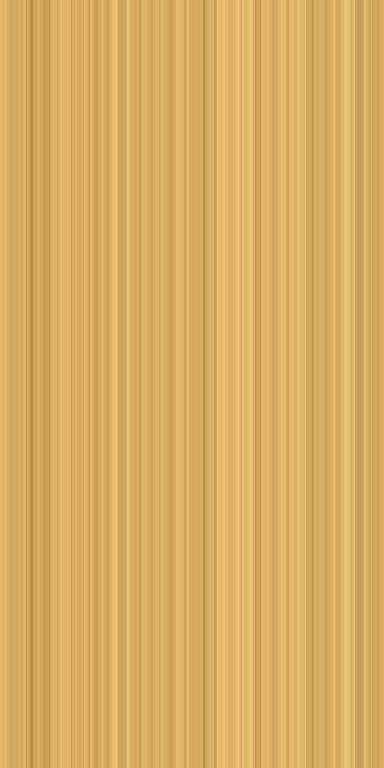
Reproduce this pattern procedurally as a WebGL 2 fragment shader.

```glsl
#version 300 es
precision highp float;

uniform vec2 u_resolution;
out vec4 fragColor;

const vec3 DARK_GRAIN = vec3(0.69, 0.53, 0.26);
const vec3 MID_GRAIN = vec3(0.84, 0.67, 0.38);
const vec3 LIGHT_GRAIN = vec3(0.93, 0.77, 0.46);
const float MID_TONE = 0.62;

float hash(float cell, float seed) {
    vec3 p = fract(vec3(cell, seed, cell + seed) * vec3(0.1031, 0.1030, 0.0973));
    p += dot(p, p.yzx + 33.33);
    return fract((p.x + p.y) * p.z);
}

// Random level per stripe, centred on zero; softness 0.5 gives smooth noise
float stripes(float x, float count, float softness, float seed) {
    float cell = floor(x * count);
    float blend = smoothstep(0.5 - softness, 0.5 + softness, fract(x * count));
    return mix(hash(cell, seed), hash(cell + 1.0, seed), blend) - 0.5;
}

// Sparse narrow lines with random place, width and strength
float thinLines(float x, float count, float density, float pixel, float seed) {
    float cell = floor(x * count);
    float centre = mix(0.35, 0.65, hash(cell, seed));
    float halfWidth = mix(0.10, 0.22, hash(cell, seed + 1.0));
    float soft = 0.5 * pixel * count;
    float distanceToLine = abs(fract(x * count) - centre);
    float line = 1.0 - smoothstep(halfWidth - soft, halfWidth + soft, distanceToLine);
    float present = step(hash(cell, seed + 2.0), density);
    return line * present * mix(0.5, 1.0, hash(cell, seed + 3.0));
}

float edgeSoftness(float count, float pixel) {
    return clamp(0.5 * count * pixel, 0.02, 0.5);
}

vec3 grainColour(float tone) {
    vec3 lower = mix(DARK_GRAIN, MID_GRAIN, clamp(tone / MID_TONE, 0.0, 1.0));
    float upper = clamp((tone - MID_TONE) / (1.0 - MID_TONE), 0.0, 1.0);
    return mix(lower, LIGHT_GRAIN, upper);
}

void main() {
    float x = gl_FragCoord.x / u_resolution.x;
    float pixel = 1.0 / u_resolution.x;

    // Broad bands, medium stripes and fine fibres
    float tone = 0.63;
    tone += 0.26 * stripes(x, 11.0, 0.5, 3.0);
    tone += 0.30 * stripes(x, 47.0, edgeSoftness(47.0, pixel), 17.0);
    tone += 0.44 * stripes(x, 139.0, edgeSoftness(139.0, pixel), 29.0);

    // Dark pores and bright threads
    tone -= 0.48 * thinLines(x, 67.0, 0.20, pixel, 41.0);
    tone += 0.26 * thinLines(x, 73.0, 0.14, pixel, 53.0);

    // Slight drift between olive and orange
    float warmth = stripes(x, 31.0, 0.4, 67.0);
    vec3 colour = grainColour(tone) + warmth * vec3(0.014, -0.016, -0.008);
    fragColor = vec4(colour, 1.0);
}
```
